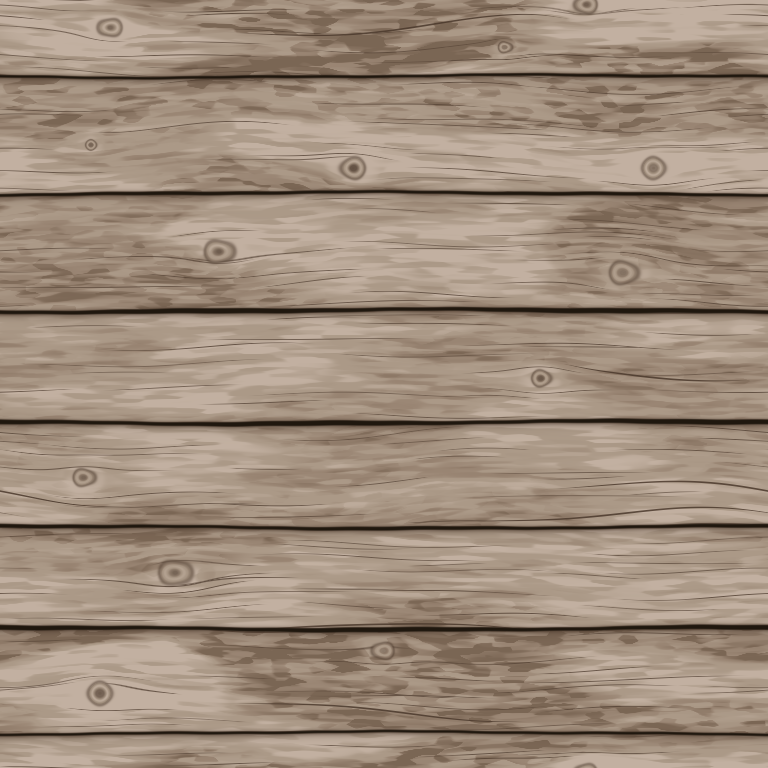
Give the GLSL for this texture, as a WebGL 1 fragment shader.

```glsl
precision highp float;
uniform vec2 u_resolution;

const float TAU = 6.28318;
const float BOARDS = 7.0;
const float FIRST_SEAM = 0.046;
const float SPACING_DRIFT = 0.0125;
const float SEAM_WOBBLE = 0.0017;
const float GAP_MIN = 0.0013;
const float GAP_VARY = 0.0020;
const float KNOT_MIN = 0.006;
const float KNOT_MAX = 0.016;
const float KNOT_CHANCE = 0.75;
const float CRACK_WIDTH = 0.0006;
const float SPLIT_WIDTH = 0.0011;
const vec3 PALE = vec3(0.76, 0.69, 0.63);
const vec3 LIGHT = vec3(0.67, 0.60, 0.53);
const vec3 MID = vec3(0.60, 0.52, 0.45);
const vec3 BROWN = vec3(0.48, 0.40, 0.33);
const vec3 DARK = vec3(0.29, 0.22, 0.17);
const vec3 GAP_BLACK = vec3(0.12, 0.09, 0.055);

float hash(vec2 p) {
  vec3 q = fract(p.xyx * 0.1031);
  q += dot(q, q.yzx + 33.33);
  return fract((q.x + q.y) * q.z);
}

// Smooth cellular noise: random cell tones blended by distance, periodic in x
float cells(vec2 p, vec2 scale) {
  p *= scale;
  vec2 base = floor(p);
  float sum = 0.0, total = 0.0001;
  for (int j = -1; j <= 1; j++) {
    for (int i = -1; i <= 1; i++) {
      vec2 cell = base + vec2(float(i), float(j));
      vec2 id = vec2(mod(cell.x, scale.x), cell.y) + scale.yx;
      vec2 d = p - cell - vec2(hash(id), hash(id + 19.7));
      float weight = exp(-8.0 * dot(d, d));
      sum += weight * hash(id + 47.3);
      total += weight;
    }
  }
  return sum / total;
}

// Tapered cracks, at most one in each stretched cell
float cracks(vec2 p, vec2 scale, float width, float chance, float px) {
  vec2 q = p * scale, base = floor(q);
  float cover = 0.0;
  for (int j = -1; j <= 1; j++) {
    for (int i = -1; i <= 1; i++) {
      vec2 cell = base + vec2(float(i), float(j));
      vec2 id = vec2(mod(cell.x, scale.x), cell.y) + scale.yx;
      vec2 d = q - cell - vec2(hash(id), hash(id + 11.3));
      float along = d.x / mix(0.2, 0.65, hash(id + 23.9));
      float taper = max(1.0 - along * along, 0.0);
      float bend = 0.15 * sin(5.0 * d.x + TAU * hash(id + 5.1));
      float edge = width * taper - abs(d.y + bend) / scale.y;
      float line = clamp(edge / px + 0.5, 0.0, 1.0) * smoothstep(0.0, 0.5, taper);
      cover = max(cover, line * step(hash(id + 31.7), chance));
    }
  }
  return cover;
}

float seamLevel(float i) {
  return FIRST_SEAM + i / BOARDS - SPACING_DRIFT * (1.0 - cos(TAU * i / BOARDS + 0.25));
}

void main() {
  vec2 p = gl_FragCoord.xy / u_resolution;
  float px = 1.0 / min(u_resolution.x, u_resolution.y);

  // Wavering gaps between boards, with shadow on the board below
  float board = -1.0, gap = 0.0, shade = 0.0;
  for (int i = 0; i < 7; i++) {
    float n = float(i), phase = TAU * hash(vec2(n, 3.0));
    float wave = sin(TAU * p.x + phase) + 0.4 * sin(TAU * 3.0 * p.x + 2.3 * phase)
               + 0.15 * sin(TAU * 11.0 * p.x + phase);
    float d = p.y - seamLevel(n) - SEAM_WOBBLE * wave;
    float halfGap = GAP_MIN + GAP_VARY * hash(vec2(n, 8.0)) * (0.7 + 0.3 * sin(TAU * 2.0 * p.x + phase));
    if (d > 0.0) board = n;
    gap = max(gap, 1.0 - smoothstep(halfGap - px, halfGap + px, abs(d)));
    float reach = d < 0.0 ? 0.0035 : 0.0015;
    shade = max(shade, 0.75 * exp(-max(abs(d) - halfGap, 0.0) / reach));
  }
  float v = p.y - seamLevel(board);
  board = mod(board, BOARDS);

  // Knots push the grain aside
  float warp = 0.0, body = 0.0, rings = 0.0, knotDark = 0.0, halo = 0.0;
  for (int k = 0; k < 3; k++) {
    vec2 id = vec2(board + 2.0, float(k) + 40.0);
    float present = step(hash(id + 7.7), KNOT_CHANCE);
    float r = mix(KNOT_MIN, KNOT_MAX, hash(id + 3.3));
    vec2 center = vec2((float(k) + hash(id)) / 3.0, (0.2 + 0.6 * hash(id + 13.1)) / BOARDS);
    vec2 d = vec2(fract(p.x - center.x + 0.5) - 0.5, v - center.y);
    vec2 spread = d * vec2(0.25, 0.55) / r;
    warp -= present * 0.75 * d.y * exp(-dot(spread, spread));
    float e = length(d * vec2(0.8, 1.0)) / r + 0.1 * sin(2.5 * d.x / r + 9.0 * hash(id + 1.9));
    float inside = present * (1.0 - smoothstep(0.85, 1.1, e));
    float rim = (e - 1.0) / 0.16;
    body = max(body, inside);
    rings += inside * sin(13.0 * e);
    halo = max(halo, present * exp(-2.0 * (e - 1.4) * (e - 1.4)));
    float core = (1.0 - smoothstep(0.15, 0.55, e)) * mix(0.3, 1.0, hash(id + 29.0));
    knotDark = max(knotDark, present * max(0.6 * exp(-rim * rim), core));
  }

  // Grain coordinates with a different sway on each board
  float phase = TAU * hash(vec2(board, 17.0));
  float sway = mix(0.002, 0.010, hash(vec2(board, 21.0)));
  float bend = sin(TAU * p.x + phase) + 0.35 * sin(TAU * 3.0 * p.x + 2.0 * phase);
  vec2 grain = vec2(p.x, v + warp + sway * bend + 1.37 * board);

  // Layered fibres and weathered patches
  float broad = cells(grain, vec2(4.0, 16.0));
  float streak = cells(grain, vec2(7.0, 90.0));
  float fine = cells(grain, vec2(26.0, 210.0));
  float speck = cells(grain, vec2(42.0, 150.0));
  float wear = 0.25 + 0.75 * (0.5 + 0.5 * cos(TAU * (board - 6.0) / BOARDS));
  float tone = 0.33 * broad + 0.34 * streak + 0.33 * fine;
  tone += 0.18 * wear * smoothstep(0.5, 0.8, broad) * (0.4 + fine);
  tone -= 0.28 * wear * smoothstep(0.5, 0.75, speck) * smoothstep(0.6, 0.3, broad);
  tone += 0.08 * (hash(vec2(board, 27.0)) - 0.5) + 0.12 * halo;
  tone = mix(tone, 0.5 + 0.15 * rings, 0.75 * body);

  vec3 color = mix(BROWN, MID, smoothstep(0.08, 0.32, tone));
  color = mix(color, LIGHT, smoothstep(0.30, 0.52, tone));
  color = mix(color, PALE, smoothstep(0.55, 0.82, tone));

  // Cracks, knot hearts and gaps
  float crack = cracks(grain, vec2(4.0, 72.0), CRACK_WIDTH, 0.6, px) * (0.45 + 0.4 * streak);
  crack = max(crack, 0.85 * cracks(grain, vec2(2.0, 17.0), SPLIT_WIDTH, 0.4, px));
  color = mix(color, DARK, crack * (1.0 - body));
  color = mix(color, DARK, 0.8 * knotDark);
  color = mix(color, DARK, shade);
  color = mix(color, GAP_BLACK, gap);
  gl_FragColor = vec4(color, 1.0);
}
```
